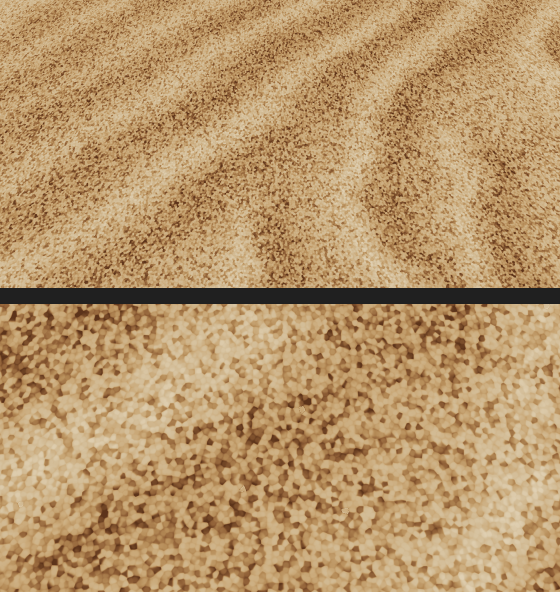
Top: the whole. Bottom: its middle third, enlarged.
Write a Shadertoy shader that draws this texture.

```glsl
// Wind-rippled golden sand: slanting soft ridges covered in fine speckled grains.

// Lengths are in canvas heights; tones run from 0 (dark) to 1 (pale).
const float GRAINS_FAR = 235.0;      // grains per canvas height at the top
const float PERSPECTIVE = 0.8;       // growth of grains toward the bottom
const float VIEW_CENTER = 0.97;
const float BASE_TONE = 0.635;
const float CREST_LIGHT = 0.17;
const float HOLLOW_DARK = 0.23;
const float HOLLOW_REACH = 2.3;      // in ridge widths
const float GRAIN_CONTRAST = 0.70;
const float GRAIN_SHARPNESS = 9.0;
const float CLUMP_CONTRAST = 0.15;
const float GAP_SHADOW = 0.12;
const float WIDTH_FAR = 0.037;
const float WIDTH_NEAR = 0.066;
const int SAMPLES = 2;               // antialiasing samples per axis

const vec3 SHADOW = vec3(0.36, 0.20, 0.10);
const vec3 UMBER  = vec3(0.56, 0.37, 0.21);
const vec3 OCHRE  = vec3(0.71, 0.545, 0.34);
const vec3 SAND   = vec3(0.79, 0.66, 0.47);
const vec3 CREAM  = vec3(0.83, 0.745, 0.60);
const vec3 GLINT  = vec3(0.95, 0.92, 0.85);

// Ridge curves over depth: x at the top, slant, bend, depth where they begin.
const int RIDGES = 9;
const vec4 RIDGE[RIDGES] = vec4[RIDGES](
    vec4(0.12, -1.9, 0.0, -1.0),
    vec4(0.42, -1.9, 0.0, -1.0),
    vec4(0.74, -1.9, 0.0, -1.0),
    vec4(1.08, -1.75, 0.1, -1.0),
    vec4(1.37, -1.2, -0.2, -1.0),
    vec4(0.95, -0.15, 0.0, 0.7),
    vec4(1.66, -1.4, 1.1, -1.0),
    vec4(1.45, 0.22, 0.0, 0.5),
    vec4(1.98, -2.0, 6.2, -1.0));

vec3 hash3(vec2 cell) {
    vec3 h = fract(cell.xyx * vec3(0.1031, 0.1030, 0.0973));
    h += dot(h, h.yxz + 33.33);
    return fract((h.xxy + h.yzz) * h.zyx);
}

// Cellular noise: distance to the nearest point, the softly blended
// darkness of the points around, and the nearest point's random value.
vec3 cellular(vec2 p) {
    vec2 cell = floor(p);
    vec2 nearest = vec2(9.0, 0.0);
    vec2 blend = vec2(0.0);
    for (int j = -1; j <= 1; j++)
    for (int i = -1; i <= 1; i++) {
        vec2 neighbor = cell + vec2(i, j);
        vec3 h = hash3(neighbor + 300.0);
        float dist = length(neighbor + h.xy - p);
        blend += exp(-GRAIN_SHARPNESS * dist * dist) * vec2(h.z * h.z, 1.0);
        if (dist < nearest.x) nearest = vec2(dist, h.z);
    }
    return vec3(nearest.x, blend.x / blend.y, nearest.y);
}

// Layered sines that make the ridges wander.
float wander(vec2 p) {
    return 0.025 * sin(p.y * 13.0 + p.x * 3.0 + 0.8)
         + 0.014 * sin(p.y * 27.0 - p.x * 11.0)
         + 0.008 * sin(p.x * 31.0 + p.y * 17.0 + 2.0);
}

// Pale crests, each with a dark hollow on its right-hand side.
float relief(vec2 p) {
    float depth = 1.0 - p.y;
    float width = mix(WIDTH_FAR, WIDTH_NEAR, depth);
    float x = p.x + wander(p);
    float strength = mix(0.75, 1.0, smoothstep(0.2, 1.1, p.x));
    float tone = 0.0;
    for (int i = 0; i < RIDGES; i++) {
        vec4 r = RIDGE[i];
        float crest = r.x + (r.y + r.z * depth) * depth;
        float slope = r.y + 2.0 * r.z * depth;
        float s = (x - crest) / (width * sqrt(1.0 + slope * slope));
        float q = max(s, 0.0) / HOLLOW_REACH;
        float hollow = q * q * exp(1.0 - q * q) * (1.0 - smoothstep(0.7, 1.2, slope));
        float shade = CREST_LIGHT * exp(-s * s) - HOLLOW_DARK * hollow;
        tone += shade * smoothstep(r.w - 0.15, r.w + 0.1, depth);
    }
    return tone * strength + 0.025 * sin(p.x * 9.0 + 4.0 * sin(p.y * 6.0));
}

vec3 sandColor(float tone) {
    vec3 c = mix(SHADOW, UMBER, clamp(tone / 0.2, 0.0, 1.0));
    c = mix(c, OCHRE, clamp((tone - 0.2) / 0.22, 0.0, 1.0));
    c = mix(c, SAND, clamp((tone - 0.42) / 0.21, 0.0, 1.0));
    c = mix(c, CREAM, clamp((tone - 0.63) / 0.27, 0.0, 1.0));
    return mix(c, GLINT, clamp((tone - 0.92) / 0.5, 0.0, 1.0));
}

// Lay the grains out on a receding ground plane and tint them.
vec3 grains(vec2 p, float tone) {
    float spread = 1.0 + PERSPECTIVE * (1.0 - p.y);
    vec2 ground = GRAINS_FAR * vec2((p.x - VIEW_CENTER) / spread,
                                    -log(spread) / PERSPECTIVE);
    vec3 grain = cellular(ground);
    float clump = 0.33 - cellular(ground * 0.45 + 57.0).y;
    float focus = mix(1.0, 0.85, smoothstep(0.6, 1.0, p.y));
    float speckle = GRAIN_CONTRAST * (0.33 - grain.y) + CLUMP_CONTRAST * clump
                  - GAP_SHADOW * (smoothstep(0.3, 0.8, grain.x) - 0.3);
    float sparkle = 0.6 * step(0.999, grain.z);
    return sandColor(tone + focus * speckle + sparkle);
}

void mainImage(out vec4 fragColor, in vec2 fragCoord) {
    float tone = BASE_TONE + relief(fragCoord / iResolution.y);
    vec3 color = vec3(0.0);
    for (int j = 0; j < SAMPLES; j++)
    for (int i = 0; i < SAMPLES; i++) {
        vec2 offset = (vec2(i, j) + 0.5) / float(SAMPLES) - 0.5;
        color += grains((fragCoord + offset) / iResolution.y, tone);
    }
    fragColor = vec4(color / float(SAMPLES * SAMPLES), 1.0);
}
```
